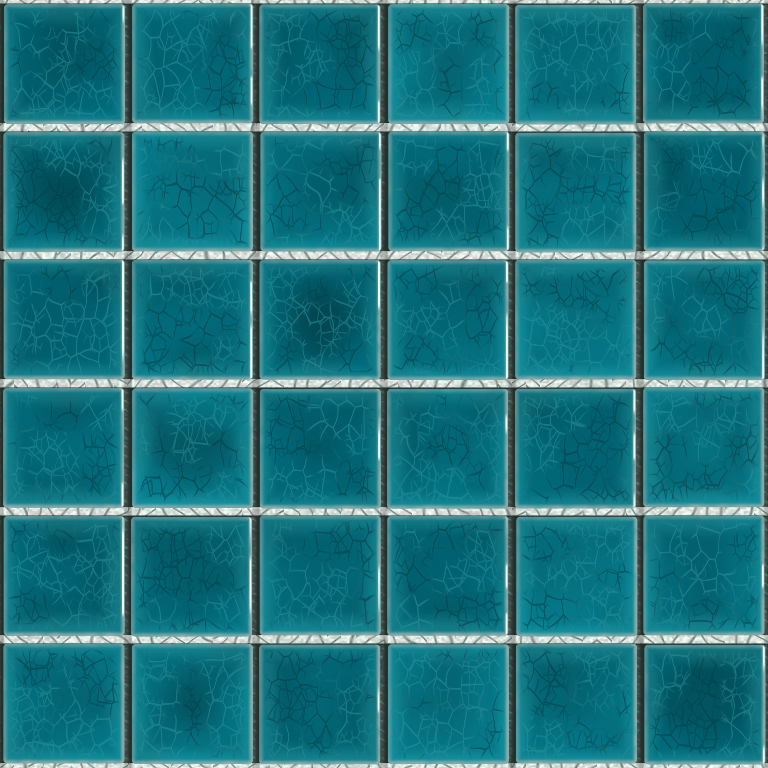
Write a WebGL 2 fragment shader that draws this texture.

```glsl
#version 300 es
precision highp float;
// Six by six sheet of teal crackle-glazed square tiles on a white knitted mesh.
uniform vec2 u_resolution;
out vec4 outColor;

const float TILES = 6.0;
const vec2 HALF_TILE = vec2(0.473, 0.468);
const float CORNER = 0.03;
const vec3 DEEP = vec3(0.0, 0.38, 0.44);
const vec3 SHALLOW = vec3(0.08, 0.51, 0.555);
const vec3 RIM = vec3(0.53, 0.67, 0.67);
const vec3 THREAD = vec3(0.90, 0.93, 0.91);
const vec3 SHADOW = vec3(0.14, 0.18, 0.17);
const vec3 GROUT = vec3(0.30, 0.36, 0.34);

vec2 hash22(vec2 p) {
  vec3 q = fract(p.xyx * vec3(0.1031, 0.1030, 0.0973));
  q += dot(q, q.yzx + 33.33);
  return fract((q.xx + q.yz) * q.zy);
}

float noise(vec2 p) {
  vec2 i = floor(p), f = fract(p);
  f = f * f * (3.0 - 2.0 * f);
  float low = mix(hash22(i).x, hash22(i + vec2(1, 0)).x, f.x);
  float high = mix(hash22(i + vec2(0, 1)).x, hash22(i + vec2(1, 1)).x, f.x);
  return mix(low, high, f.y);
}

float roundedBox(vec2 p, vec2 halfSize, float radius) {
  vec2 q = abs(p) - halfSize + radius;
  return length(max(q, 0.0)) + min(max(q.x, q.y), 0.0) - radius;
}

// Distance to the nearest border between Voronoi cells
float cellBorder(vec2 p) {
  vec2 base = floor(p), nearest = vec2(0.0);
  float best = 9.0, border = 9.0;
  for (int k = 0; k < 9; k++) {
    vec2 c = base + vec2(k % 3 - 1, k / 3 - 1);
    vec2 r = c + hash22(c) - p;
    if (dot(r, r) < best) { best = dot(r, r); nearest = r; }
  }
  for (int k = 0; k < 25; k++) {
    vec2 c = base + vec2(k % 5 - 2, k / 5 - 2);
    vec2 r = c + hash22(c) - p, gap = r - nearest;
    if (dot(gap, gap) > 1e-5) border = min(border, dot(0.5 * (r + nearest), normalize(gap)));
  }
  return border;
}

// Hairline cracks, broken up where the noise is low
float cracks(vec2 p, vec2 scale, vec2 seed, float gaps, float pixel) {
  vec2 bend = vec2(noise(p * 8.0 + seed), noise(p * 8.0 + seed + 40.0)) - 0.5;
  float d = cellBorder((p + bend * 0.05) * scale + seed) / scale.x;
  float present = smoothstep(gaps - 0.1, gaps + 0.1, noise(p * 9.0 + seed * 1.7));
  return present * (1.0 - smoothstep(0.001, 0.002 + 0.7 * pixel, d));
}

vec3 glaze(vec2 p, vec2 id, float depth, float pixel) {
  vec2 seed = floor(hash22(id + 7.0) * 90.0) + 11.0;
  vec2 tone = hash22(id + 31.0);

  // Thick glaze pools in the middle and thins towards the sides
  float cloud = noise(p * 3.0 + seed) - 0.5;
  float pool = smoothstep(0.0, 0.19, depth + cloud * 0.1);
  vec3 color = mix(SHALLOW, DEEP, pool * (0.76 + 0.24 * tone.x));
  float darkHeart = smoothstep(0.75, 1.0, tone.y) * (1.0 - smoothstep(0.05, 0.42, length(p)));
  color *= (1.07 - 0.13 * tone.x + 0.2 * cloud - 0.1 * p.y) * (1.0 - 0.25 * darkHeart);

  // Coarse and fine crazing, pale or dark as it catches the light
  float inside = smoothstep(0.025, 0.09, depth);
  float coarse = cracks(p, vec2(8.5, 5.8), seed, 0.22, pixel);
  float fine = cracks(p, vec2(13.0, 9.0), seed + 19.0, 0.5, pixel);
  float pale = smoothstep(0.35, 0.6, noise(p * 4.0 + seed + 5.0));
  vec3 lineColor = mix(DEEP * 0.6, vec3(0.17, 0.58, 0.61), pale);
  color = mix(color, lineColor, inside * max(coarse * 0.55, fine * 0.4));

  // Worn pale rim, strongest along the right and bottom
  float side = 0.5 + 0.5 * smoothstep(0.42, 0.465, p.x) + 0.35 * smoothstep(0.41, 0.46, -p.y);
  float wear = 0.75 + 0.5 * noise(p * 14.0 + seed);
  color = mix(color, RIM, clamp(side * wear, 0.0, 1.0) * (1.0 - smoothstep(0.008, 0.045, depth)));

  // Broken gloss streak on the right side
  float streak = 1.0 - smoothstep(0.004, 0.004 + pixel, abs(p.x - HALF_TILE.x + 0.013));
  float lit = smoothstep(0.42, 0.65, noise(vec2(p.y * 5.0, 3.0) + seed)) * step(0.3, tone.x);
  return mix(color, vec3(0.94, 0.98, 0.97), streak * lit * smoothstep(0.0, 0.01, depth));
}

// Pale knitted loops in the rows, shaded ladder stitches in the columns
vec3 backing(vec2 cell, float pixel) {
  vec2 gap = fract(cell + 0.5) - 0.5;
  float inRow = 1.0 - smoothstep(0.034, 0.034 + pixel, abs(gap.y));
  float inColumn = 1.0 - smoothstep(0.02, 0.04, abs(gap.x));
  float slant = noise(vec2(floor(cell.x * 9.0), floor(cell.y + 0.5))) - 0.5;
  float along = cell.x * 9.0 + 0.6 * noise(cell * 7.0) + gap.y * slant * 30.0;
  float groove = smoothstep(0.32, 0.5, abs(fract(along) - 0.5));
  float grain = noise(cell * vec2(50.0, 70.0));
  vec3 knit = mix(THREAD, GROUT, groove * (0.3 + 0.6 * grain));
  knit *= 0.84 + 0.24 * grain;
  knit = mix(SHADOW, knit, smoothstep(-0.036, -0.018, gap.y));
  float stitch = smoothstep(0.3, 0.5, abs(fract(cell.y * 14.0 + gap.x * 8.0) - 0.5));
  float lightSide = 1.0 - smoothstep(-0.024, 0.02, gap.x);
  vec3 ladder = mix(SHADOW, GROUT, lightSide * (0.5 + 0.5 * grain));
  ladder = mix(ladder, RIM, stitch * lightSide * 0.5 * grain);
  return mix(ladder, knit, inRow * (1.0 - 0.3 * inColumn));
}

void main() {
  vec2 cell = gl_FragCoord.xy / u_resolution * TILES;
  float pixel = TILES / min(u_resolution.x, u_resolution.y);
  vec2 id = floor(cell);
  vec2 p = fract(cell) - vec2(0.502, 0.5) - (hash22(id + 3.0) - 0.5) * 0.012;
  float d = roundedBox(p, HALF_TILE, CORNER);
  float cover = 1.0 - smoothstep(-0.5 * pixel, 0.5 * pixel, d);
  vec3 color = mix(backing(cell, pixel), glaze(p, id, max(-d, 0.0), pixel), cover);
  outColor = vec4(color, 1.0);
}
```
